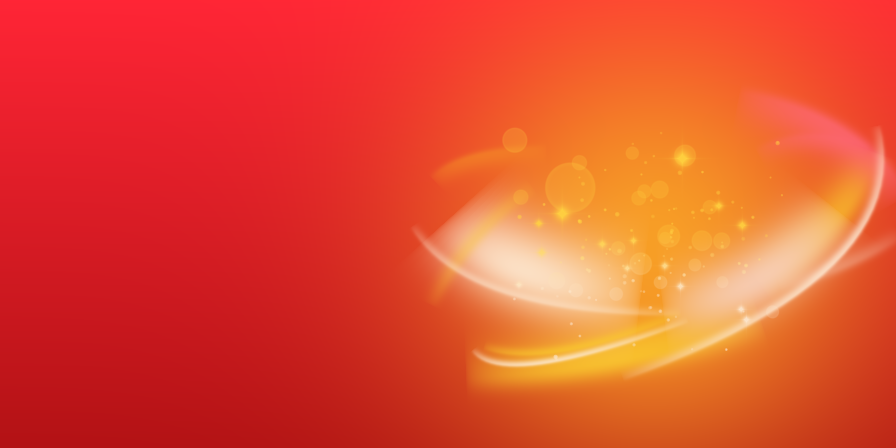
Give the GLSL for this background, as a Shadertoy shader.

```glsl
// A red backdrop with a warm orange glow, crossed by a bowl of luminous ribbons.
// Ribbons are soft falloffs around quadratic curves, blended from wide to thin;
// hashed loops then scatter translucent discs, star glints and fine sparks.

const float PI = 3.14159265;
const vec3 RED_TOP = vec3(1.0, 0.145, 0.21);
const vec3 RED_BOTTOM = vec3(0.70, 0.07, 0.08);
const vec3 ORANGE = vec3(0.97, 0.62, 0.15);
const vec3 YELLOW = vec3(0.98, 0.79, 0.18);
const vec3 CREAM = vec3(0.99, 0.91, 0.82);
const vec3 BLUSH = vec3(0.97, 0.82, 0.74);
const vec3 PINK = vec3(1.0, 0.42, 0.50);

vec2 hash2(float n) {
    vec3 q = fract(vec3(n) * vec3(0.1031, 0.1030, 0.0973));
    q += dot(q, q.yzx + 33.33);
    return fract((q.xx + q.yz) * q.zy);
}

vec2 bezier(vec2 a, vec2 b, vec2 c, float t) {
    return mix(mix(a, b, t), mix(b, c, t), t);
}

// Signed distance to the curve (positive on its left) and position along it.
vec2 curveDistance(vec2 p, vec2 a, vec2 b, vec2 c) {
    const int SEGMENTS = 24;
    vec2 nearest = vec2(10.0, 0.0);
    vec2 start = a;
    for (int i = 0; i < SEGMENTS; i++) {
        vec2 end = bezier(a, b, c, float(i + 1) / float(SEGMENTS));
        vec2 along = end - start, offset = p - start;
        float h = clamp(dot(offset, along) / dot(along, along), 0.0, 1.0);
        float d = length(offset - along * h);
        if (d < abs(nearest.x)) {
            float side = along.x * offset.y - along.y * offset.x;
            nearest = vec2(side < 0.0 ? -d : d, (float(i) + h) / float(SEGMENTS));
        }
        start = end;
    }
    return nearest;
}

// Tapered ribbon with its own softness on the left and right side.
float ribbon(vec2 p, vec2 a, vec2 b, vec2 c, float left, float right) {
    vec2 near = curveDistance(p, a, b, c);
    float d = near.x / (near.x > 0.0 ? left : right);
    return exp(-d * d) * sqrt(max(sin(PI * near.y), 0.0));
}

float disc(vec2 p, float radius, float pixel) {
    float d = length(p) - radius;
    float fill = 1.0 - smoothstep(-pixel, pixel, d);
    return fill * (0.75 + 0.25 * smoothstep(-0.2 * radius, 0.0, d));
}

// Round soft core with a thin four-pointed cross.
float star(vec2 p, float size) {
    vec2 q = abs(p) / size;
    float core = exp(-dot(q, q) * 2.0);
    float rays = exp(-q.x * 10.0 - q.y) + exp(-q.y * 10.0 - q.x);
    return min(core + 0.5 * rays, 1.0);
}

vec2 scatter(float n) {
    vec2 spread = hash2(n) + hash2(n + 71.3) - 1.0;
    return vec2(1.48, 0.46) + spread * vec2(0.37, 0.28);
}

vec3 backdrop(vec2 p) {
    vec2 q = (p - vec2(1.46, 0.45)) / vec2(0.35, 0.36);
    return mix(mix(RED_BOTTOM, RED_TOP, p.y), ORANGE, exp(-0.5 * dot(q, q)));
}

vec3 addRibbons(vec3 color, vec2 p) {
    // Broad bands of light
    color = mix(color, YELLOW, 0.85 * ribbon(p, vec2(1.04, 0.161), vec2(1.38, 0.172), vec2(1.70, 0.28), 0.07, 0.035));
    color = mix(color, YELLOW, 0.70 * ribbon(p, vec2(1.953, 0.66), vec2(1.90, 0.505), vec2(1.70, 0.36), 0.035, 0.06));
    color = mix(color, CREAM, 0.92 * ribbon(p, vec2(1.0, 0.51), vec2(1.12, 0.37), vec2(1.43, 0.335), 0.11, 0.085));
    color = mix(color, BLUSH, 0.90 * ribbon(p, vec2(1.48, 0.31), vec2(1.72, 0.335), vec2(1.87, 0.53), 0.08, 0.07));
    color = mix(color, PINK, 0.70 * ribbon(p, vec2(1.65, 0.79), vec2(1.92, 0.74), vec2(2.02, 0.56), 0.018, 0.06));
    // Faint outer wisps
    color = mix(color, PINK, 0.35 * ribbon(p, vec2(1.69, 0.66), vec2(1.80, 0.72), vec2(1.94, 0.67), 0.012, 0.03));
    color = mix(color, ORANGE, 0.45 * ribbon(p, vec2(0.965, 0.60), vec2(1.03, 0.667), vec2(1.22, 0.667), 0.01, 0.03));
    color = mix(color, YELLOW, 0.35 * ribbon(p, vec2(0.964, 0.318), vec2(1.042, 0.479), vec2(1.19, 0.58), 0.02, 0.015));
    color = mix(color, BLUSH, 0.35 * ribbon(p, vec2(2.01, 0.475), vec2(1.90, 0.40), vec2(1.74, 0.36), 0.012, 0.02));
    // Thin bright edges
    color = mix(color, CREAM, 0.80 * ribbon(p, vec2(1.96, 0.72), vec2(2.044, 0.388), vec2(1.39, 0.155), 0.006, 0.014));
    color = mix(color, CREAM, 0.80 * ribbon(p, vec2(1.055, 0.219), vec2(1.12, 0.128), vec2(1.536, 0.284), 0.009, 0.005));
    color = mix(color, YELLOW, 0.60 * ribbon(p, vec2(1.08, 0.225), vec2(1.22, 0.175), vec2(1.52, 0.30), 0.012, 0.006));
    return mix(color, CREAM, 0.55 * ribbon(p, vec2(0.92, 0.495), vec2(1.042, 0.297), vec2(1.52, 0.30), 0.012, 0.006));
}

vec3 addSparkles(vec3 color, vec2 p, float pixel) {
    vec3 tint = mix(CREAM, vec3(1.0, 0.83, 0.25), smoothstep(0.33, 0.50, p.y));
    // Large disc and the two brightest stars
    color = mix(color, tint, 0.28 * disc(p - vec2(1.273, 0.581), 0.056, pixel));
    color = mix(color, tint, 0.90 * star(p - vec2(1.523, 0.646), 0.023));
    color = mix(color, tint, 0.90 * star(p - vec2(1.255, 0.523), 0.022));
    for (int i = 0; i < 22; i++) {
        float n = float(i) + 3.0;
        float radius = mix(0.012, 0.028, hash2(n + 9.7).x);
        color = mix(color, tint, 0.28 * disc(p - scatter(n), radius, pixel));
    }
    for (int i = 0; i < 12; i++) {
        float n = float(i) + 140.0;
        color = mix(color, tint, 0.85 * star(p - scatter(n), mix(0.009, 0.015, hash2(n).y)));
    }
    for (int i = 0; i < 100; i++) {
        float n = float(i) + 260.0;
        vec2 glint = hash2(n + 5.1);
        float radius = mix(0.0015, 0.0045, glint.x * glint.x);
        color = mix(color, tint, mix(0.4, 0.95, glint.y) * disc(p - scatter(n), radius, pixel));
    }
    return color;
}

void mainImage(out vec4 fragColor, in vec2 fragCoord) {
    vec2 p = fragCoord / iResolution.xy * vec2(2.0, 1.0);
    float pixel = 1.0 / iResolution.y;
    vec3 color = addRibbons(backdrop(p), p);
    fragColor = vec4(addSparkles(color, p, pixel), 1.0);
}
```
